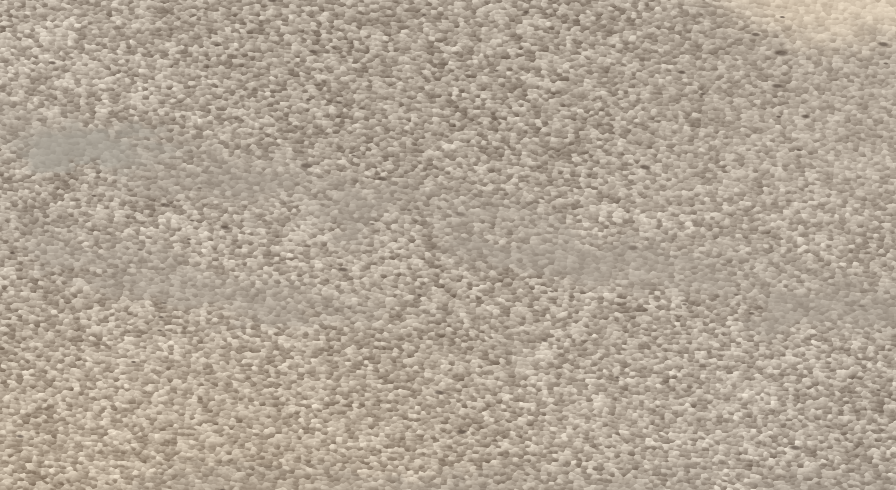
Write a WebGL 1 fragment shader that draws this texture.

```glsl
precision highp float;
// Sunlit exposed-aggregate pavement with worn grey bands and sparse dark specks.
uniform vec2 u_resolution;

// Colours
const vec3 STONE = vec3(0.698, 0.652, 0.596);
const vec3 TONE_TINT = vec3(1.0, 1.03, 1.01);
const vec3 WORN = vec3(0.662, 0.622, 0.572);
const vec3 PATCH = vec3(0.660, 0.638, 0.594);
const vec3 CREAM = vec3(0.910, 0.840, 0.740);
const vec3 WARM_SHIFT = vec3(0.022, 0.008, -0.012);
const vec3 SPECK = vec3(0.36, 0.31, 0.27);

// Grain, in cells per canvas height
const vec2 GRAIN_FREQ = vec2(86.0, 130.0);
const vec2 FINE_FREQ = vec2(130.0, 190.0);
const vec2 CLUMP_FREQ = vec2(34.0, 56.0);
const vec2 SPECK_FREQ = vec2(19.0, 30.0);
const float GRAIN_TILT = -0.10;
const float GRAIN_SHARPNESS = 12.0;
const float GRAIN_CONTRAST = 0.27;
const float GRAIN_SHADE = 0.45;
const float FINE_CONTRAST = 0.09;
const float CLUMP_CONTRAST = 0.06;
const float WORN_CONTRAST = 0.42;
const float SPECK_SHARE = 0.05;
const vec2 LIGHT_DIR = vec2(-0.45, 0.89);

vec2 hash2(vec2 p) {
  vec3 q = fract(p.xyx * vec3(0.1031, 0.1030, 0.0973));
  q += dot(q, q.yzx + 33.33);
  return fract((q.xx + q.yz) * q.zy);
}

// Cellular noise with blended borders; shade tilts each cell to the light
float softCells(vec2 p, float sharpness, float shade) {
  vec2 cell = floor(p);
  vec2 local = p - cell;
  float total = 0.0;
  float weights = 0.0001;
  for (int j = -1; j <= 1; j++) {
    for (int i = -1; i <= 1; i++) {
      vec2 offset = vec2(float(i), float(j));
      vec2 d = offset + 0.1 + 0.8 * hash2(cell + offset + 50.0) - local;
      float w = exp(-sharpness * dot(d, d));
      float height = hash2(cell + offset + 311.0).x - 0.5;
      total += w * (height - shade * dot(d, LIGHT_DIR));
      weights += w;
    }
  }
  return total / weights;
}

// Isolated flat pits, one at most per cell
float specks(vec2 p) {
  vec2 cell = floor(p);
  vec2 pick = hash2(cell + 97.0);
  vec2 d = p - cell - mix(vec2(0.3), vec2(0.7), hash2(cell + 173.0));
  float radius = mix(0.08, 0.22, pick.y * pick.y);
  float inside = 1.0 - smoothstep(radius * 0.4, radius * 1.3, length(d * vec2(0.8, 1.2)));
  return inside * step(pick.x, SPECK_SHARE);
}

// Soft stripe around a sloping centre line
float band(float offset, float halfWidth) {
  return 1.0 - smoothstep(halfWidth * 0.3, halfWidth * 1.6, abs(offset));
}

float blob(vec2 p, vec2 centre, vec2 size) {
  return 1.0 - smoothstep(0.45, 1.3, length((p - centre) / size));
}

void main() {
  vec2 uv = gl_FragCoord.xy / u_resolution;
  vec2 p = gl_FragCoord.xy / u_resolution.y;
  float c = cos(GRAIN_TILT);
  float s = sin(GRAIN_TILT);
  vec2 g = mat2(c, -s, s, c) * p;

  // Broad unevenness and ragged borders
  float broad = softCells(g * vec2(3.0, 6.0) + 7.0, 5.0, 0.0);
  float ragged = softCells(g * vec2(11.0, 20.0) + 31.0, 6.0, 0.0);
  float frayed = softCells(g * CLUMP_FREQ + 43.0, 7.0, 0.0);
  float warp = 0.07 * broad + 0.06 * ragged + 0.04 * frayed;

  // Worn bands falling to the right
  float upper = band(uv.y - 0.73 + 0.37 * uv.x + warp, 0.055);
  float lower = band(uv.y - 0.52 + 0.42 * uv.x + warp, 0.045);
  lower *= 1.0 - smoothstep(0.45, 0.65, uv.x);
  float rim = band(uv.y + 0.01 + warp, 0.035) * smoothstep(0.05, 0.25, uv.x);
  float worn = max(max(upper, 0.8 * lower), 0.7 * rim);
  worn *= clamp(0.85 + 1.1 * broad + 0.8 * ragged, 0.0, 1.0);
  vec2 fray = warp * vec2(0.9, 0.8) + vec2(0.05, -0.03) * ragged;
  float patchMask = blob(uv + fray, vec2(0.075, 0.68), vec2(0.090, 0.052));

  // Stone grains
  float tone = GRAIN_CONTRAST * softCells(g * GRAIN_FREQ, GRAIN_SHARPNESS, GRAIN_SHADE);
  tone += FINE_CONTRAST * softCells(g * FINE_FREQ + 19.0, 10.0, 0.0);
  tone += CLUMP_CONTRAST * frayed;
  float haze = smoothstep(0.55, 1.0, uv.x) * smoothstep(0.3, 0.8, uv.y);
  float contrast = mix(1.0, WORN_CONTRAST, worn) * (1.0 - 0.3 * haze);
  contrast *= 1.0 - 0.6 * patchMask;

  // Ground colour and light
  float warmth = (1.0 - smoothstep(0.0, 0.6, uv.y)) * (1.0 - smoothstep(0.2, 0.9, uv.x));
  float dusk = blob(uv, vec2(0.50, 0.88), vec2(0.50, 0.30));
  vec3 colour = STONE + WARM_SHIFT * warmth + 0.045 * broad - 0.022 * dusk;
  colour = mix(colour, WORN, 0.8 * worn);
  colour = mix(colour, PATCH, 0.75 * patchMask);
  float glow = blob(uv + 0.5 * warp, vec2(1.0, 1.04), vec2(0.22, 0.13));
  colour = mix(colour, CREAM, 0.65 * glow);

  colour += TONE_TINT * tone * contrast * (1.0 - 0.4 * glow);
  colour = mix(colour, SPECK, 0.7 * specks(g * SPECK_FREQ) * (1.0 - 0.5 * worn));
  gl_FragColor = vec4(clamp(colour, 0.0, 1.0), 1.0);
}
```
